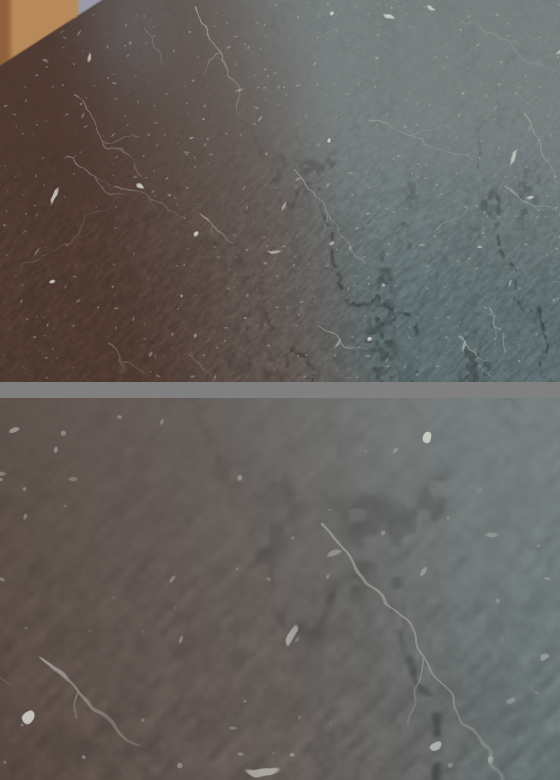
Top: the whole. Bottom: its middle third, enlarged.
This texture is drawn by a WebGL 2 fragment shader. Its source:

```glsl
#version 300 es
precision highp float;

#define CRACKS 18
#define CRACK_WIDTH 0.0011
#define CRACK_OPACITY 0.62
#define JAGGEDNESS 0.030
#define SPECK_OPACITY 0.50
#define FLAKE_OPACITY 0.85
#define GRAIN 0.050
#define WEAVE 0.085
#define STAIN 0.30

uniform vec2 u_resolution;
out vec4 fragColor;

vec3 hash3(vec2 p) {
  vec3 h = fract(p.xyx * vec3(0.1031, 0.1030, 0.0973));
  h += dot(h, h.yxz + 33.33);
  return fract((h.xxy + h.yzz) * h.zyx);
}

float noise(vec2 p) {
  vec2 cell = floor(p), f = fract(p);
  f = f * f * (3.0 - 2.0 * f);
  float low = mix(hash3(cell).x, hash3(cell + vec2(1, 0)).x, f.x);
  float high = mix(hash3(cell + vec2(0, 1)).x, hash3(cell + vec2(1, 1)).x, f.x);
  return mix(low, high, f.y);
}

float fbm(vec2 p) {
  float sum = 0.0, gain = 0.5;
  for (int i = 0; i < 4; i++) {
    sum += gain * noise(p);
    p = mat2(1.6, 1.2, -1.2, 1.6) * p + 17.3;
    gain *= 0.5;
  }
  return sum / 0.9375;
}

vec2 heading(float angle) { return vec2(cos(angle), sin(angle)); }

// Soft line that fades toward its far end
float stroke(vec2 p, vec2 a, vec2 dir, float len, float width, float px) {
  float along = clamp(dot(p - a, dir), 0.0, len);
  float d = length(p - a - dir * along);
  return (1.0 - smoothstep(width - 0.5 * px, width + px, d)) * (1.0 - 0.6 * along / len);
}

// Jagged cracks, each with one side branch, on a jittered 6 x 3 layout
float cracks(vec2 p, float aspect, float px) {
  vec2 warp = vec2(fbm(p * 11.0), fbm(p * 11.0 + 40.0)) - 0.5;
  vec2 q = p + warp * JAGGEDNESS * 2.6;
  float ink = 0.0;
  for (int i = 0; i < CRACKS; i++) {
    vec3 r = hash3(vec2(float(i) + 3.0, 71.0));
    vec3 s = hash3(vec2(float(i) + 9.0, 23.0));
    vec2 start = (vec2(i % 6, i / 6) + r.xy) / vec2(6, 3) * vec2(aspect, 1.0);
    float angle = s.x < 0.28 ? 0.5 + 0.5 * s.y : -0.2 - 0.95 * s.y;
    float len = mix(0.10, 0.40, r.z * r.z);
    float strength = mix(0.3, 1.0, s.z);
    vec2 dir = heading(angle);
    float line = stroke(q, start, dir, len, CRACK_WIDTH, px);
    line = max(line, 0.7 * stroke(q, start + dir * len * 0.45,
      heading(angle + mix(-1.0, 0.9, r.x)), len * 0.3, CRACK_WIDTH * 0.6, px));
    ink = max(ink, line * strength);
  }
  return ink * smoothstep(0.15, 0.55, noise(p * 38.0) + 0.25);
}

// One randomly turned chip per occupied cell
float chips(vec2 p, float cells, float share, float size, float stretch, float px) {
  vec2 cell = floor(p * cells);
  vec3 r = hash3(cell + cells), s = hash3(cell + 2.7 * cells);
  vec2 d = p - (cell + 0.25 + 0.5 * r.xy) / cells;
  vec2 dir = heading(mix(-0.5, 1.4, s.x));
  d = vec2(dot(d, dir), dot(d, vec2(-dir.y, dir.x)));
  d.y += (noise(p * 90.0) - 0.5) * size;
  d.x /= mix(1.0, stretch, s.y * s.y);
  float radius = size * mix(0.4, 1.0, s.z);
  float shape = 1.0 - smoothstep(radius - 0.5 * px, radius + px, length(d));
  return shape * step(r.z, share) * mix(0.4, 1.0, s.z);
}

// Warm shade on the left, cool sheen on the right
vec3 tableTone(vec2 p, float t) {
  float k = t + 0.18 * (p.y - 0.5) + 0.05 * (fbm(p * 3.0) - 0.5);
  vec3 cool = mix(vec3(0.37, 0.43, 0.44), vec3(0.47, 0.50, 0.50), smoothstep(0.1, 0.75, p.y));
  vec3 tone = mix(vec3(0.31, 0.23, 0.20), vec3(0.39, 0.35, 0.33), smoothstep(0.12, 0.48, k));
  tone = mix(tone, cool, smoothstep(0.40, 0.68, k));
  vec2 gloss = (p - vec2(0.33, 0.93)) * vec2(8.0, 6.0);
  return tone + vec3(0.02, 0.05, 0.07) * exp(-dot(gloss, gloss));
}

void main() {
  float px = 1.0 / u_resolution.y, aspect = u_resolution.x * px;
  vec2 p = gl_FragCoord.xy * px;
  float t = p.x / aspect, near = 1.0 - smoothstep(0.25, 0.8, p.y);
  vec3 color = tableTone(p, t);

  // Fine grain and diagonal weave, stronger toward the viewer
  float grain = noise(p * 190.0) + noise(p * 95.0 + 8.0) - 1.0;
  vec2 slant = vec2(p.x + p.y, p.x - p.y) * 0.707;
  float weave = noise(slant * vec2(45.0, 150.0)) - 0.5;
  color *= 1.0 + grain * GRAIN * (0.5 + near) + weave * WEAVE * (0.25 + 1.4 * near);

  // Dark wandering seams and worn vertical patches
  float field = fbm(p * vec2(4.2, 2.6) + 5.0);
  float seam = 1.0 - smoothstep(0.0, 0.022, abs(field - 0.5));
  float worn = smoothstep(0.55, 0.75, fbm(p * vec2(13.0, 4.0) + 31.0));
  float rough = smoothstep(0.3, 0.7, noise(p * 85.0));
  float zone = smoothstep(0.3, 0.65, t) * near;
  color *= 1.0 - STAIN * rough * max(seam, 0.7 * worn) * (0.12 + 0.88 * zone);

  // Pale scratches, dust and chipped flakes
  vec3 chalk = vec3(0.76, 0.75, 0.72);
  color = mix(color, chalk, CRACK_OPACITY * cracks(p, aspect, px));
  float dust = max(chips(p, 38.0, 0.22, 0.0016, 2.5, px), chips(p + 3.1, 21.0, 0.2, 0.0022, 3.0, px));
  color = mix(color, chalk, SPECK_OPACITY * dust);
  color = mix(color, vec3(0.86, 0.86, 0.83), FLAKE_OPACITY * chips(p + 1.7, 8.0, 0.30, 0.0046, 4.5, px));

  // Blurred room beyond the slanted table edge
  vec3 room = mix(vec3(0.57, 0.38, 0.23), vec3(0.72, 0.54, 0.35), smoothstep(0.015, 0.04, p.x));
  room = mix(room, vec3(0.60, 0.61, 0.66), smoothstep(0.195, 0.215, p.x));
  float edge = (p.y - 0.828 - 0.644 * p.x) / 1.19;
  color = mix(color, room, smoothstep(-0.004, 0.004, edge));
  fragColor = vec4(color, 1.0);
}
```
